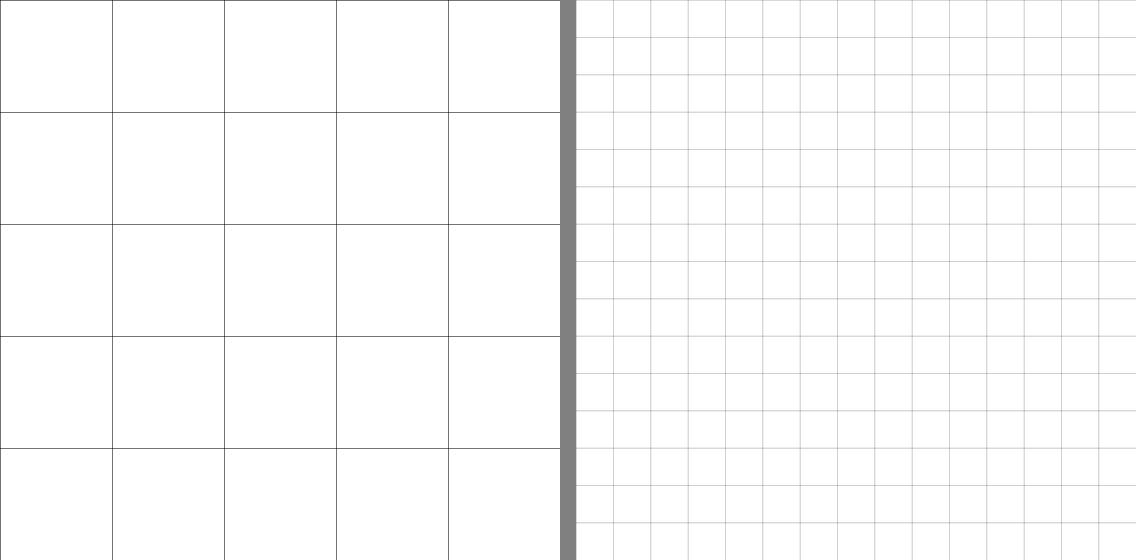
Left, the tile; right, the same tile 3 across and 3 down.
Reproduce this pattern procedurally as a WebGL 2 fragment shader.

```glsl
#version 300 es
precision highp float;

#define REPEATS 5.0
#define LINE_WIDTH 0.00098
#define PAPER_COLOR vec3(1.0)
#define LINE_COLOR vec3(0.0)

uniform vec2 u_resolution;
out vec4 fragColor;

// Signed offset to the nearest line centre on each axis, in canvas units.
// Lines start at the left and top edges of their cells.
vec2 offsetToLine(vec2 uv) {
    vec2 centre = 0.5 * LINE_WIDTH * vec2(1.0, -1.0);
    return (fract((uv - centre) * REPEATS + 0.5) - 0.5) / REPEATS;
}

// Share of the pixel that a line covers on each axis.
vec2 lineCoverage(vec2 offset, vec2 pixel) {
    vec2 halfLine = vec2(0.5 * LINE_WIDTH);
    vec2 upper = min(offset + 0.5 * pixel, halfLine);
    vec2 lower = max(offset - 0.5 * pixel, -halfLine);
    return clamp((upper - lower) / pixel, 0.0, 1.0);
}

void main() {
    vec2 pixel = 1.0 / u_resolution;
    vec2 uv = gl_FragCoord.xy * pixel;
    vec2 coverage = lineCoverage(offsetToLine(uv), pixel);

    // Union of the vertical and horizontal lines
    float ink = 1.0 - (1.0 - coverage.x) * (1.0 - coverage.y);
    fragColor = vec4(mix(PAPER_COLOR, LINE_COLOR, ink), 1.0);
}
```
